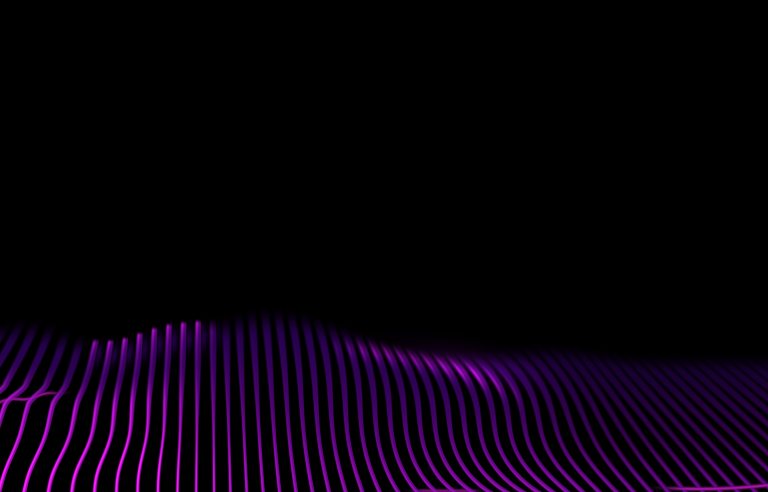
This background is drawn by a Shadertoy shader. Its source:

```glsl
// A dark field with a rolling sheet of glowing ribbons along its lower part.
// Each ribbon runs from a hilly skyline down to the floor; a loop bends it,
// shades it from indigo to magenta and keeps the brightest contribution.

#define FIRST_RIBBON -15
#define LAST_RIBBON 44
#define BODY_GAIN 0.95
#define EDGE_GAIN 0.95
#define HAZE_GAIN 0.13

const vec3 INDIGO = vec3(0.15, 0.005, 0.31);
const vec3 VIOLET = vec3(0.36, 0.015, 0.50);
const vec3 MAGENTA = vec3(0.78, 0.09, 0.77);

float bell(float x, float center, float width) {
    float d = (x - center) / width;
    return exp(-d * d);
}

// Smooth window that opens around a and closes around b.
float window(float x, float a, float b, float soft) {
    return smoothstep(a - soft, a + soft, x)
         * (1.0 - smoothstep(b - soft, b + soft, x));
}

// Height of the hills, in percent of the canvas width.
float skyline(float x) {
    float hillWidth = x < 35.0 ? 9.6 : 13.7;
    return 18.2 + 4.7 * bell(x, 3.9, 8.0) + 2.9 * bell(x, 21.5, 6.5)
         + 6.2 * bell(x, 35.0, hillWidth) + 1.5 * bell(x, 71.0, 7.2);
}

float topX(float k) {
    return 27.7 + k * (k < 0.0 ? 1.89 : 1.67);
}

float floorX(float k) {
    return 27.9 + (k < 0.0 ? k * (2.28 - 0.052 * k) : k * (2.12 + 0.0026 * k));
}

// Horizontal position of ribbon k at height y.
float ribbonX(float k, float y, float top) {
    float t = clamp((top - y) / top, 0.0, 1.0);
    float bend = 0.12 * window(k, 5.0, 25.0, 5.0);
    float x = mix(topX(k), floorX(k), t + bend * sin(6.2832 * t));
    float leftSide = 1.0 - smoothstep(-6.0, -1.0, k);
    float shelf = 1.0 - smoothstep(-11.0, -7.0, k);
    x += 0.5 * leftSide * sin(3.1416 * t);
    x += 0.35 * leftSide * sin(12.566 * t) * t;
    x -= 1.6 * shelf * (1.0 - smoothstep(11.3, 14.0, y)) * smoothstep(0.0, 11.0, y);
    // Ribbons flare sideways where they meet the floor.
    x += 1.3 * window(k, 12.0, 20.0, 3.0) * exp(-y * 0.7);
    return x;
}

vec3 ribbon(vec2 p, float k, float pixel) {
    float top = skyline(topX(k));
    float t = (top - p.y) / top;
    if (t < 0.0) return vec3(0.0);

    float x = ribbonX(k, p.y, top);
    float slope = (ribbonX(k, p.y + 0.1, top) - x) / 0.1;
    float d = (p.x - x) / sqrt(1.0 + slope * slope);

    // Ribbons are wide and blurred far away, thin and crisp up close.
    float crest = window(k, -8.5, 0.0, 0.8);
    float thin = bell(k, -1.0, 5.0);
    float far = smoothstep(18.0, 28.0, k);
    float halfWidth = mix(0.52, mix(0.27, 0.15, thin), smoothstep(0.0, 0.75, t));
    halfWidth = mix(halfWidth, 0.34, crest * exp(-t * 6.0));
    float soft = pixel + mix(0.32 * exp(-t * 5.0), 0.06, crest) + 0.13 * far;
    float body = 1.0 - smoothstep(halfWidth - soft, halfWidth + soft, abs(d));
    float rim = exp(-pow((d + halfWidth * 0.4) / (0.10 + pixel), 2.0));

    // Heat marks where the light strikes the sheet.
    float ridge = bell(p.y, 18.8 - 0.011 * pow(max(p.x - 44.0, 0.0), 2.0), 1.4)
                * window(p.x, 46.0, 66.0, 5.0);
    float leftGlow = (1.0 - smoothstep(15.0, 32.0, p.x)) * smoothstep(0.25, 0.5, t);
    float heat = 0.75 * crest * exp(-t * 7.0) + 0.65 * ridge + 0.6 * leftGlow
               + 0.4 * smoothstep(0.45, 1.0, t) * (1.0 - 0.5 * far) + 0.25 * thin * t;
    heat = clamp(heat, 0.0, 1.0);

    float fade = smoothstep(0.0, mix(0.17, 0.03, crest), t);
    float dim = 1.0 - 0.35 * far * (1.0 - smoothstep(0.6, 1.0, t));
    vec3 tint = mix(INDIGO, VIOLET, clamp(0.65 * smoothstep(0.1, 0.65, t) + heat, 0.0, 1.0));
    tint = mix(tint, MAGENTA, 0.5 * heat * heat);
    vec3 color = BODY_GAIN * tint * body + EDGE_GAIN * MAGENTA * rim * heat * 0.7;

    // Blurred back side showing beside the front crest.
    float ghost = bell(d, 0.75, 0.45) * bell(t, 0.11, 0.07) * crest;
    return max(color * fade * dim, INDIGO * ghost * 0.8);
}

void mainImage(out vec4 fragColor, in vec2 fragCoord) {
    float pixel = 60.0 / iResolution.x;
    vec2 p = 100.0 * fragCoord / iResolution.x;
    vec3 color = vec3(0.0);

    for (int i = FIRST_RIBBON; i <= LAST_RIBBON; i++)
        color = max(color, ribbon(p, float(i), pixel));

    // Violet haze where the ribbons crowd together.
    float haze = bell(p.x, 62.0, 8.0) * bell(p.y, 16.6 - 0.2 * (p.x - 62.0), 2.0);
    color += HAZE_GAIN * VIOLET * haze * 2.0;

    // Bright folds: the shelf at the left and the seams along the floor.
    float shelfY = 11.7 + 0.16 * p.x + 0.18 * sin(p.x * 1.3);
    float shelf = bell(p.y, shelfY, 0.13 + pixel) * (1.0 - smoothstep(5.0, 10.0, p.x));
    float seamY = 0.4 + 0.006 * pow(p.x - 91.0, 2.0);
    float seam = bell(p.y, seamY, 0.16 + pixel) * smoothstep(84.0, 90.0, p.x);
    seam += 0.7 * bell(p.y, 0.15, 0.15 + pixel) * window(p.x, 54.0, 62.0, 1.5);
    color = max(color, MAGENTA * (0.75 * shelf + 0.85 * seam));

    fragColor = vec4(color, 1.0);
}
```
